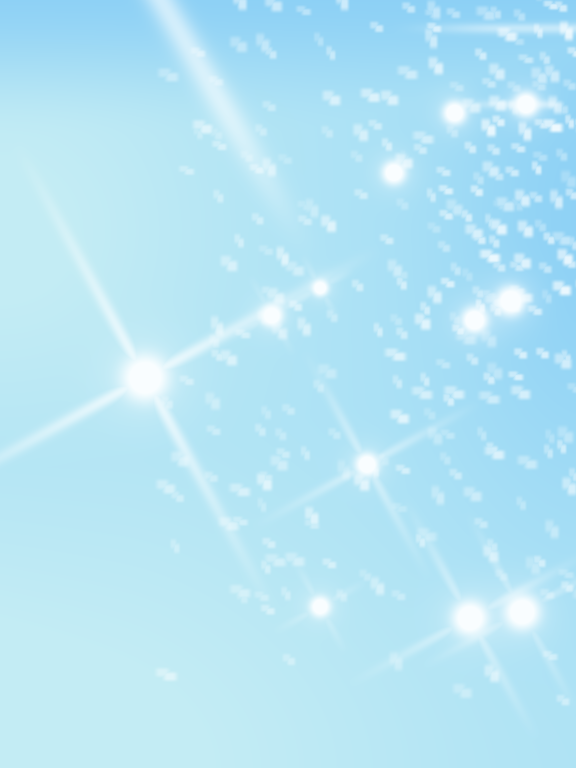
Write a Shadertoy shader that draws this background.

```glsl
#define AXIS vec2(0.876, 0.482)
#define CELL 0.042
#define GLITTER 0.85
#define RAY_WIDTH 0.0085
#define BEAM_GAIN 0.62
#define STREAK_GAIN 0.5

const vec3 PALE = vec3(0.765, 0.925, 0.955);
const vec3 SKY = vec3(0.665, 0.880, 0.960);
const vec3 DEEP = vec3(0.530, 0.805, 0.960);
const vec3 GLOW = vec3(0.975, 0.993, 1.0);

// Centre, core radius and ray length, in canvas heights
const vec4 STARS[12] = vec4[12](
    vec4(0.189, 0.508, 0.032, 0.350), vec4(0.478, 0.395, 0.016, 0.170),
    vec4(0.612, 0.195, 0.024, 0.180), vec4(0.680, 0.203, 0.024, 0.150),
    vec4(0.417, 0.210, 0.014, 0.070), vec4(0.417, 0.625, 0.011, 0.050),
    vec4(0.354, 0.589, 0.015, 0.060), vec4(0.665, 0.608, 0.020, 0.040),
    vec4(0.618, 0.583, 0.018, 0.040), vec4(0.685, 0.864, 0.017, 0.030),
    vec4(0.592, 0.853, 0.016, 0.025), vec4(0.513, 0.775, 0.016, 0.040));

vec2 hash2(vec2 p) {
    vec3 q = fract(p.xyx * vec3(0.1031, 0.1030, 0.0973));
    q += dot(q, q.yzx + 33.33);
    return fract((q.xx + q.yz) * q.zy);
}

float gauss(float x) { return exp(-x * x); }

vec3 background(vec2 uv) {
    float low = smoothstep(0.52, 0.0, uv.y) * (1.0 - 0.75 * uv.x);
    float left = 0.8 * gauss(uv.x / 0.34) * gauss((uv.y - 0.70) / 0.24);
    float middle = 0.3 * (1.0 - smoothstep(0.2, 0.95, uv.x));
    vec3 col = mix(SKY, PALE, clamp(max(low, left) + middle, 0.0, 1.0));
    float top = 0.9 * smoothstep(0.82, 1.03, uv.y);
    float right = 0.8 * gauss((uv.x - 1.03) / 0.24) * gauss((uv.y - 0.72) / 0.36);
    return mix(col, DEEP, clamp(max(top, right), 0.0, 1.0));
}

// Round core, faint halo and two crossed, tapering rays
float star(vec2 p, vec4 s) {
    vec2 d = p - s.xy;
    vec2 q = abs(vec2(dot(d, AXIS), dot(d, vec2(-AXIS.y, AXIS.x))));
    vec2 fade = clamp(1.0 - q / s.w, 0.0, 1.0);
    float width = RAY_WIDTH * mix(0.65, 1.0, smoothstep(0.1, 0.3, s.w));
    float gain = mix(0.4, 0.85, smoothstep(0.1, 0.32, s.w));
    float rays = gain * max(fade.x * gauss(q.y / width), fade.y * gauss(q.x / width));
    float r = length(d) / s.z;
    float core = 0.95 * exp(-pow(r, 3.0)) + 0.28 * gauss(r / 1.8);
    return max(rays, min(core, 1.0));
}

// Soft line fading from a to b
float beam(vec2 p, vec2 a, vec2 b, float width) {
    vec2 ab = b - a;
    float t = dot(p - a, ab) / dot(ab, ab);
    float side = length(p - a - ab * clamp(t, 0.0, 1.0));
    return gauss(side / width) * (1.0 - smoothstep(0.35, 1.0, t));
}

// Soft-edged blocky fleck
float fleck(vec2 d, vec2 size) {
    vec2 e = 1.0 - smoothstep(size * 0.35, size * 1.4, abs(d));
    return e.x * e.y;
}

// Likelihood of a sparkle across the canvas
float density(vec2 p) {
    float spread = 0.30 * smoothstep(0.17, 0.34, p.x) * smoothstep(0.05, 0.32, p.y);
    float crowd = smoothstep(0.48, 0.66, p.x) * smoothstep(0.30, 0.62, p.y);
    return spread + 0.48 * crowd;
}

// Cellular sparkles, each made of two offset flecks
float glitter(vec2 p, float cell, float seed) {
    vec2 id = floor(p / cell);
    float light = 0.0;
    for (int y = -1; y <= 1; y++)
    for (int x = -1; x <= 1; x++) {
        vec2 c = id + vec2(x, y);
        vec2 place = hash2(c + seed);
        vec2 trait = hash2(c + seed + 57.0);
        vec2 centre = (c + 0.15 + 0.7 * place) * cell;
        float chance = density(centre);
        vec2 size = cell * mix(vec2(0.13, 0.22), vec2(0.22, 0.14), trait.y);
        vec2 d = p - centre;
        float f = max(fleck(d, size), 0.75 * fleck(d - size * vec2(-1.1, 0.9), size));
        light = max(light, f * step(trait.x, chance) * (0.35 + 0.55 * place.y * (0.5 + chance)));
    }
    return light;
}

void mainImage(out vec4 fragColor, in vec2 fragCoord) {
    vec2 uv = fragCoord / iResolution.xy;
    vec2 p = uv * vec2(0.75, 1.0);
    vec3 col = background(uv);

    // Scattered sparkles
    float sparkle = max(glitter(p, CELL, 3.0), 0.8 * glitter(p, CELL * 0.72, 71.0));
    col = mix(col, GLOW, GLITTER * sparkle);

    // Falling beam and level streaks
    float shaft = BEAM_GAIN * beam(p, vec2(0.198, 1.02), vec2(0.420, 0.640), 0.019);
    float streaks = beam(p, vec2(0.76, 0.963), vec2(0.50, 0.963), 0.007)
                  + beam(p, vec2(0.72, 0.864), vec2(0.58, 0.864), 0.006);
    col = mix(col, GLOW, clamp(shaft + STREAK_GAIN * streaks, 0.0, 1.0));

    // Crossed stars
    for (int i = 0; i < 12; i++) col = mix(col, GLOW, star(p, STARS[i]));

    fragColor = vec4(col, 1.0);
}
```
